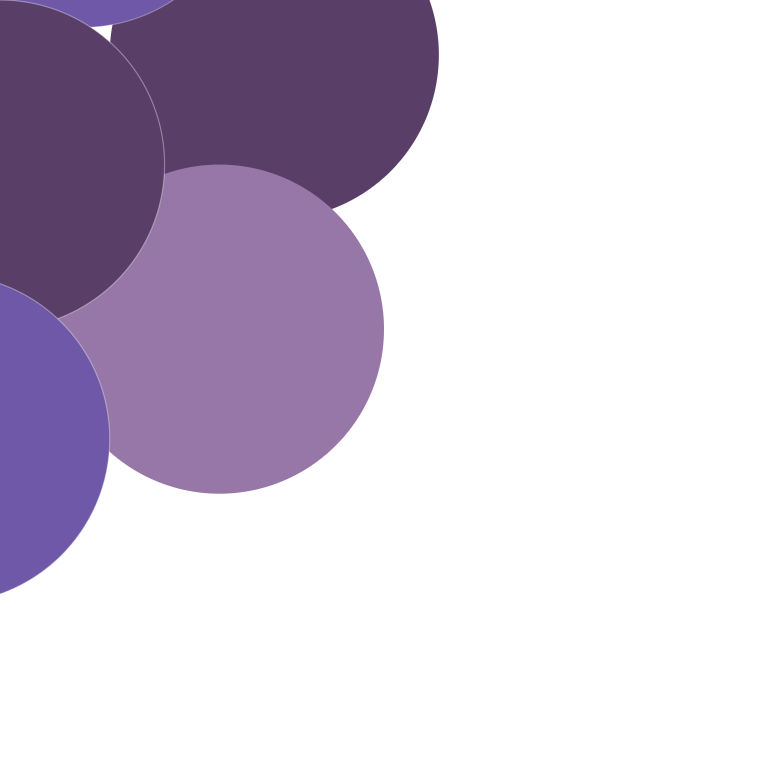
Reproduce this background procedurally as a Shadertoy shader.

```glsl
// Overlapping flat violet discs clustered in the upper left of a white field.

// Paints one disc over the colour, with a hairline pale seam on its rim.
void paintDisc(inout vec3 color, vec2 p, vec2 center, vec3 fill, float seam, float pixel) {
    float dist = length(p - center) - 3.0;
    float cover = clamp(0.5 - dist / pixel, 0.0, 1.0);
    color = mix(color, fill, cover);
    float rim = 1.0 - smoothstep(0.0, max(0.022, pixel), abs(dist));
    color = mix(color, vec3(1.0), seam * rim);
}

void mainImage(out vec4 fragColor, in vec2 fragCoord) {
    // The canvas is 14 units wide; y is measured from the lower edge.
    vec2 p = 14.0 * fragCoord / iResolution.xy;
    float pixel = 14.0 / min(iResolution.x, iResolution.y);

    vec3 plum = vec3(0.349, 0.243, 0.408);
    vec3 mauve = vec3(0.592, 0.467, 0.655);
    vec3 indigo = vec3(0.435, 0.345, 0.659);

    // Back to front
    vec3 color = vec3(1.0);
    paintDisc(color, p, vec2(5.0, 13.0), plum, 0.0, pixel);
    paintDisc(color, p, vec2(4.0, 8.0), mauve, 0.0, pixel);
    paintDisc(color, p, vec2(1.5, 16.5), indigo, 0.3, pixel);
    paintDisc(color, p, vec2(0.0, 11.0), plum, 0.35, pixel);
    paintDisc(color, p, vec2(-1.0, 6.0), indigo, 0.35, pixel);

    fragColor = vec4(color, 1.0);
}
```
